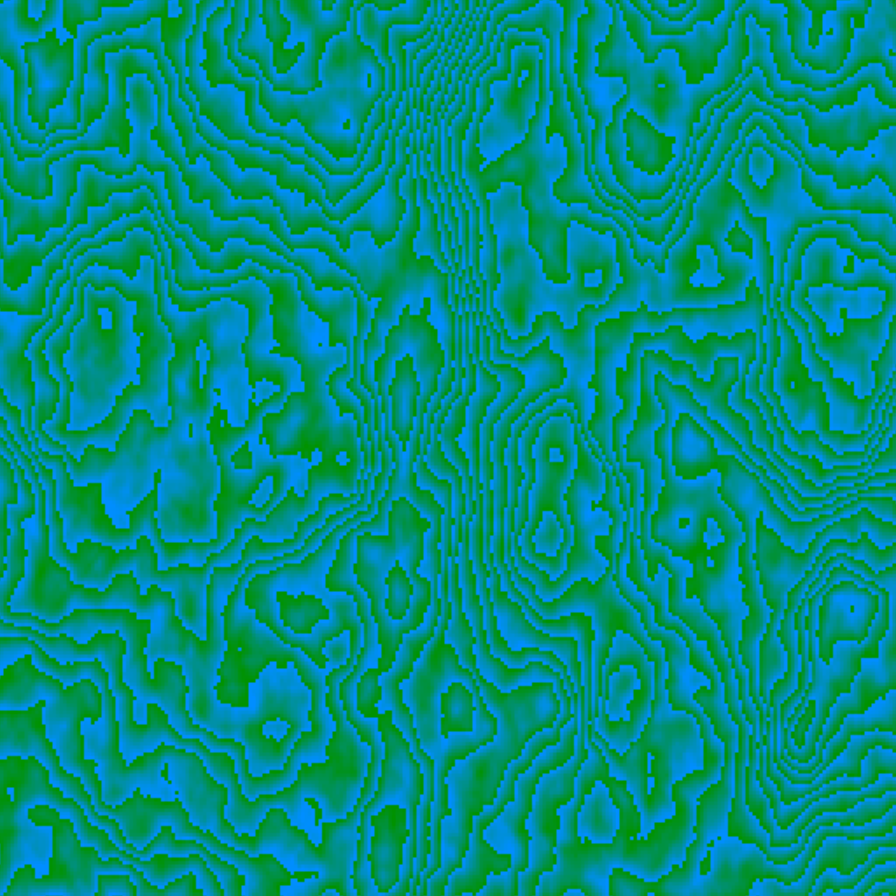
Give the GLSL for this pattern, as a Shadertoy shader.

```glsl
// Contour bands of a fractal terrain: evenly sloping stretched cones carry creased
// linear noise, turned by 45 degrees at each layer; the fractional part of the
// height ramps from green to blue and drops back sharply at every level line.

const vec3  LOW_COLOR   = vec3(0.0, 0.572, 0.0);
const vec3  HIGH_COLOR  = vec3(0.0, 0.558, 1.0);
const vec2  CONE_FREQ   = vec2(3.1, 1.7);  // valleys per canvas, taller than wide
const float CONE_BANDS  = 10.5;            // bands per unit of cone distance
const vec2  NOISE_FREQ  = vec2(4.4, 3.0);  // lattice of the coarsest noise layer
const float RELIEF      = 12.0;            // bands spanned by that layer
const float GAIN        = 0.66;            // amplitude ratio between layers
const int   LAYERS      = 11;
const float CELLS       = 256.0;           // terrain samples across the canvas
const float CONTRAST    = 1.08;            // widens the ramp to its end colours
const uint  SEED        = 29u;
const uint  CONE_LAYER  = 100u;            // hash layer of the cone positions

// Turns by 45 degrees and scales by sqrt(2).
const mat2 DIAMOND_STEP = mat2(1.0, 1.0, -1.0, 1.0);

// Integer hash of a lattice node, 0 to 1.
float hash(ivec2 node, uint layer) {
    uvec2 u = uvec2(node);
    uint n = u.x * 1597u ^ u.y * 51749u ^ (layer + SEED) * 7919u;
    n = (n ^ (n >> 15u)) * 739391u;
    n = (n ^ (n >> 13u)) * 974711u;
    n = (n ^ (n >> 16u)) * 668265u;
    n ^= n >> 15u;
    return float(n & 65535u) / 65535.0;
}

// Value noise with linear blending, which leaves angular creases.
float creasedNoise(vec2 p, uint layer) {
    ivec2 i = ivec2(floor(p));
    vec2 f = fract(p);
    float bottom = mix(hash(i, layer), hash(i + ivec2(1, 0), layer), f.x);
    float top = mix(hash(i + ivec2(0, 1), layer), hash(i + ivec2(1, 1), layer), f.x);
    return mix(bottom, top, f.y);
}

// Distance to the nearest scattered valley point: constant slope, sharp ridges.
float cones(vec2 p) {
    ivec2 home = ivec2(floor(p));
    float nearest = 9.0;
    for (int y = -1; y <= 1; y++) {
        for (int x = -1; x <= 1; x++) {
            ivec2 node = home + ivec2(x, y);
            vec2 jitter = vec2(hash(node, CONE_LAYER), hash(node, CONE_LAYER + 1u));
            nearest = min(nearest, length(vec2(node) + jitter - p));
        }
    }
    return nearest;
}

// Terrain height, counted in bands.
float terrain(vec2 p) {
    float height = CONE_BANDS * cones(p * CONE_FREQ);
    float amplitude = RELIEF;
    p *= NOISE_FREQ;
    for (int k = 0; k < LAYERS; k++) {
        height += amplitude * creasedNoise(p, uint(k));
        p = DIAMOND_STEP * p + vec2(0.37, 0.61);
        amplitude *= GAIN;
    }
    return height;
}

// Sawtooth position inside the band at a terrain cell.
float band(vec2 cell) {
    return fract(terrain((cell + 0.5) / CELLS));
}

void mainImage(out vec4 fragColor, in vec2 fragCoord) {
    vec2 grid = fragCoord / iResolution.y * CELLS - 0.5;
    vec2 cell = floor(grid);
    vec2 blend = smoothstep(0.15, 0.85, grid - cell);

    // Blend the four nearest cells so that the level lines stay soft.
    float bottom = mix(band(cell), band(cell + vec2(1, 0)), blend.x);
    float top = mix(band(cell + vec2(0, 1)), band(cell + vec2(1, 1)), blend.x);
    float level = mix(bottom, top, blend.y);

    level = clamp((level - 0.5) * CONTRAST + 0.5, 0.0, 1.0);
    fragColor = vec4(mix(LOW_COLOR, HIGH_COLOR, level), 1.0);
}
```
